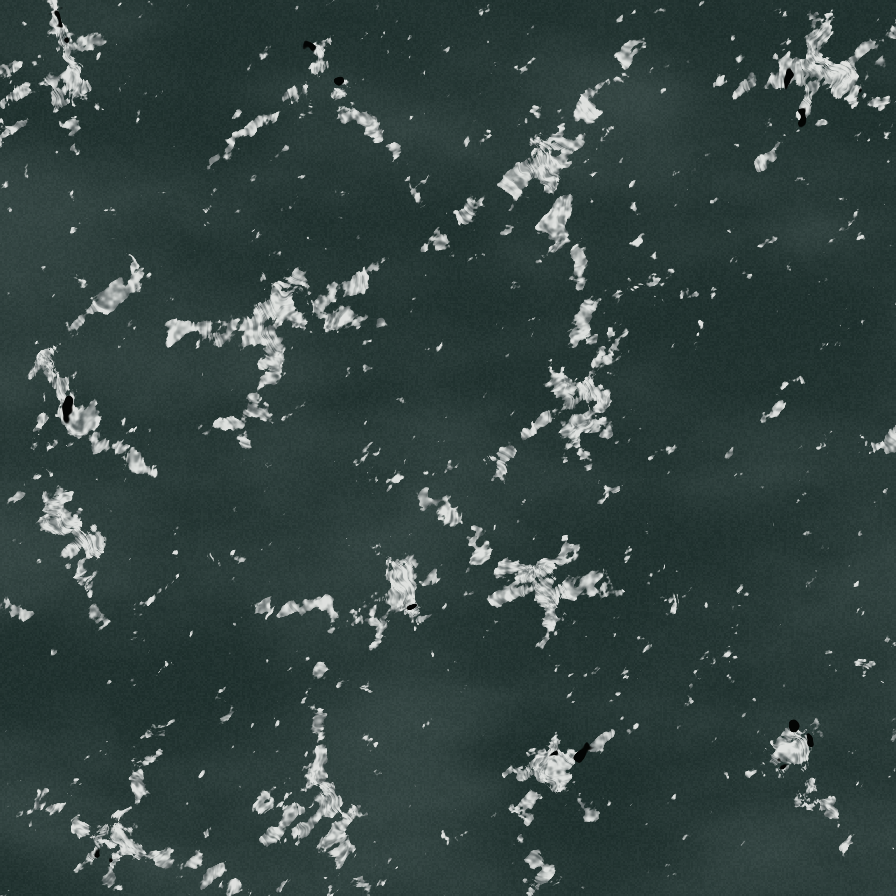
Write a three.js fragment shader that draws this texture.

```glsl
// Pale crusty growths with broken, wandering arms on a dark teal ground.
// Jittered grid cells each hold a star of tapering arms; fractal noise and
// ring streaks erode them into ragged islands, and small pits pierce them.
varying vec2 vUv;

const float TAU = 6.2832;
const float GRID = 4.0;              // star cells across the canvas
const float GRAINS = 512.0;          // ground grains across the canvas
const int ARMS = 5;
const vec3 DEEP_TEAL = vec3(0.130, 0.198, 0.188);
const vec3 HAZE_TEAL = vec3(0.220, 0.288, 0.278);
const vec3 CRUST_SHADE = vec3(0.34, 0.38, 0.38);
const vec3 CRUST_LIGHT = vec3(0.87, 0.88, 0.87);
const vec3 PIT_BLACK = vec3(0.01, 0.02, 0.015);

struct Growth {
  float thickness;                   // positive inside, in canvas units
  float pit;                         // signed distance to the nearest pit
  vec2 offset;                       // position relative to the closest hub
};

float hash(vec2 p) {
  vec3 q = fract(p.xyx * 0.1031);
  q += dot(q, q.yzx + 33.33);
  return fract((q.x + q.y) * q.z);
}

float noise(vec2 p) {
  vec2 i = floor(p);
  vec2 f = fract(p);
  f = f * f * (3.0 - 2.0 * f);
  float low = mix(hash(i), hash(i + vec2(1.0, 0.0)), f.x);
  float high = mix(hash(i + vec2(0.0, 1.0)), hash(i + vec2(1.0, 1.0)), f.x);
  return mix(low, high, f.y);
}

float fbm(vec2 p) {
  float sum = 0.0;
  float gain = 0.5;
  for (int i = 0; i < 4; i++) {
    sum += gain * noise(p);
    p = mat2(1.6, 1.2, -1.2, 1.6) * p + 7.3;
    gain *= 0.5;
  }
  return sum / 0.9375;
}

// Bends straight arms into wandering, jagged ones.
vec2 wander(vec2 p, float scale, float amount) {
  vec2 q = p * scale;
  return amount * (vec2(noise(q + 31.0), noise(q + 77.0)) - 0.5);
}

// Adds the star of one grid cell to the growth found so far.
void addStar(vec2 p, vec2 cell, inout Growth g) {
  vec2 seed = cell + 20.0;
  if (hash(seed + 3.7) < 0.12) return;
  vec2 jitter = vec2(hash(seed + 11.3), hash(seed + 47.9));
  vec2 d = p - (cell + mix(vec2(0.2), vec2(0.8), jitter)) / GRID;
  float size = hash(seed + 5.1);
  float thickness = mix(0.006, 0.030, size * size) - length(d);
  float turn = hash(seed + 8.6);

  for (int i = 0; i < ARMS; i++) {
    float k = float(i);
    vec2 armSeed = seed + vec2(k * 13.7, k * 5.3);
    float angle = TAU * (turn + (k + 0.7 * hash(armSeed)) / float(ARMS));
    vec2 dir = vec2(cos(angle), sin(angle));
    float reach = hash(armSeed + 61.0);
    float len = mix(0.03, 0.19, reach * reach);
    float along = clamp(dot(d, dir), 0.0, len);
    float width = 0.0125 * (1.0 - 0.75 * along / len);
    thickness = max(thickness, width - length(d - dir * along));

    // Some arms carry a dark pit part way out.
    float chance = hash(armSeed + 91.0);
    if (chance > 0.82) {
      float radius = mix(0.003, 0.008, (chance - 0.82) / 0.18);
      g.pit = min(g.pit, length(d - dir * min(len * 0.6, 0.045)) - radius);
    }
  }
  if (thickness > g.thickness) {
    g.thickness = thickness;
    g.offset = d;
  }
}

Growth findGrowth(vec2 p) {
  Growth g = Growth(-1.0, 1.0, vec2(0.1));
  vec2 home = floor(p * GRID);
  for (int y = -1; y <= 1; y++) {
    for (int x = -1; x <= 1; x++) {
      addStar(p, home + vec2(float(x), float(y)), g);
    }
  }
  return g;
}

// Thin bands running around the hub, so they cross the arms.
float ringStreaks(vec2 d) {
  float r = length(d);
  vec2 sweep = d / max(r, 0.03);
  float turn = dot(sweep, vec2(7.0, 4.6));
  return 0.55 * noise(vec2(r * 190.0, turn) + 40.0)
       + 0.45 * noise(vec2(r * 390.0, turn * 2.5) + 90.0);
}

void main() {
  // Ground: soft wide haze with fine grain.
  float haze = fbm(vUv * vec2(4.5, 8.0) + 3.0);
  vec3 color = mix(DEEP_TEAL, HAZE_TEAL, smoothstep(0.25, 0.95, haze));
  color += 0.036 * (hash(floor(vUv * GRAINS)) - 0.5);

  // Crust: arms eroded by noise that leans along the rising diagonal.
  vec2 bent = vUv + wander(vUv, 10.0, 0.045) + wander(vUv, 36.0, 0.022);
  Growth g = findGrowth(bent + wander(vUv, 110.0, 0.006));
  float streak = ringStreaks(g.offset);
  vec2 lean = vec2(vUv.x + vUv.y, vUv.y - vUv.x) * vec2(36.0, 56.0);
  float erosion = 0.060 * (fbm(lean + 12.0) - 0.5) + 0.012 * (streak - 0.5);
  float body = max(g.thickness, -0.0155) + erosion;
  float cover = smoothstep(0.0, 0.0045, body);

  // Streaked light and dark within the crust.
  float light = 0.6 * streak + 0.4 * noise(vUv * 210.0);
  light = smoothstep(0.2, 0.8, light + 9.0 * min(body, 0.012));
  color = mix(color, mix(CRUST_SHADE, CRUST_LIGHT, light), cover);

  // Pits with ragged rims.
  float rim = g.pit + 0.009 * (noise(vUv * 130.0) - 0.5);
  color = mix(PIT_BLACK, color, smoothstep(-0.001, 0.001, rim));
  gl_FragColor = vec4(color, 1.0);
}
```
